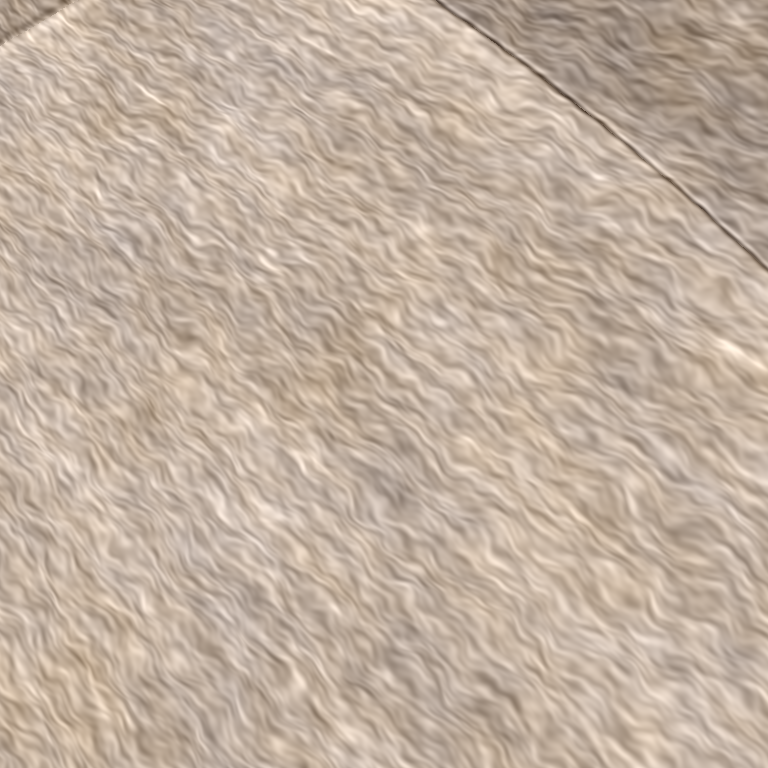
Reproduce this texture procedurally as a Shadertoy shader.

```glsl
// Weathered beige stone paving seen at a slant, with fine streaky relief.
// Grain lives in log-polar space, so streaks fan out from a far point;
// joints, pale scratches and soft mottling are layered on top.

#define STONE_COLOR   vec3(0.762, 0.693, 0.630)
#define WARM_TINT     vec3(0.022, 0.004, -0.030)
#define FAN_POINT     vec2(-1.15, 1.90)
#define FAN_SCALE     2.16
#define GRAIN_FREQ    vec2(25.0, 68.0)
#define HEIGHT_TONE   0.142
#define RELIEF_TONE   0.105
#define RELIEF_STEP   0.005
#define MOTTLE_TONE   0.085
#define SLAB_SHADE    0.105
#define SCRATCH_COUNT 22
#define SCRATCH_TONE  0.13

vec2 hash2(vec2 p) {
    vec3 q = fract(p.xyx * vec3(0.1031, 0.1030, 0.0973));
    q += dot(q, q.yzx + 33.33);
    return fract((q.xx + q.yz) * q.zy);
}

float cornerSlope(vec2 cell, vec2 offset) {
    float angle = 6.28318 * hash2(cell).x;
    return dot(vec2(cos(angle), sin(angle)), offset);
}

float gradientNoise(vec2 p) {
    vec2 i = floor(p), f = p - i;
    vec2 u = f * f * f * (f * (f * 6.0 - 15.0) + 10.0);
    vec2 e = vec2(0.0, 1.0);
    return mix(mix(cornerSlope(i, f), cornerSlope(i + e.yx, f - e.yx), u.x),
               mix(cornerSlope(i + e, f - e), cornerSlope(i + 1.0, f - 1.0), u.x), u.y);
}

// x runs along the grain, y across it
vec2 grainSpace(vec2 p) {
    vec2 d = p - FAN_POINT;
    return FAN_SCALE * vec2(log(length(d)), atan(d.y, d.x));
}

float stoneHeight(vec2 g) {
    float h = gradientNoise(g * GRAIN_FREQ);
    h += 0.60 * gradientNoise(g * GRAIN_FREQ * 2.05 + 17.3);
    h += 0.50 * gradientNoise(g * GRAIN_FREQ * 0.40 + 41.7);
    return h;
}

// Soft tapered stroke along the grain
float streak(vec2 g, vec2 center, float halfLength, float width) {
    vec2 q = g - center;
    float taper = 1.0 - smoothstep(0.2 * halfLength, halfLength, abs(q.x));
    return taper * exp(-q.y * q.y / (width * width));
}

float scratches(vec2 g) {
    float sum = 0.0;
    for (int i = 0; i < SCRATCH_COUNT; i++) {
        vec2 place = hash2(vec2(float(i) * 7.0 + 3.0, 12.0));
        vec2 shape = hash2(vec2(float(i) * 5.0 + 1.0, 57.0));
        vec2 center = mix(vec2(0.85, -2.20), vec2(2.25, -0.90), place);
        float halfLength = mix(0.012, 0.085, shape.x * shape.x);
        float width = mix(0.0045, 0.0025, shape.x);
        sum += (0.5 + 0.6 * shape.y) * streak(g, center, halfLength, width);
    }
    return sum;
}

float band(float d, float halfWidth) {
    return exp(-d * d / (halfWidth * halfWidth));
}

void mainImage(out vec4 fragColor, in vec2 fragCoord) {
    vec2 p = fragCoord / min(iResolution.x, iResolution.y);

    // Signed distances to the long, slightly bowed joint and the corner joint
    vec2 fromJoint = p - vec2(0.566, 1.0);
    float t = dot(fromJoint, vec2(0.776, -0.630)) / 0.559;
    float wobble = 0.004 * gradientNoise(p * 28.0);
    float joint = dot(fromJoint, vec2(0.630, 0.776)) - 0.044 * t * (1.0 - t) + 0.4 * wobble;
    float corner = dot(p - vec2(0.0, 0.93), vec2(-0.504, 0.864)) + wobble;
    float farSlab = smoothstep(-0.002, 0.002, joint);
    float cornerSlab = smoothstep(0.004, 0.014, corner);

    // Grain with a gentle waver; each slab gets its own patch of noise
    vec2 g = grainSpace(p);
    vec2 straight = g;
    g += 3.7 * step(0.0, joint) + 5.3 * step(0.008, corner);
    g.y += 0.016 * gradientNoise(g * vec2(13.0, 16.0));
    g.y += 0.006 * gradientNoise(g * 37.0 + 9.0);

    // Streaky height, lit from the upper side
    float height = stoneHeight(g);
    float relief = height - stoneHeight(g + vec2(0.0, RELIEF_STEP));
    float tone = HEIGHT_TONE * height + RELIEF_TONE * relief;
    tone += MOTTLE_TONE * gradientNoise(g * vec2(3.5, 6.0) + 23.0);
    tone += 0.10 * smoothstep(0.25, 0.55, gradientNoise(g * vec2(17.0, 44.0) + 61.0));

    // Pale scratches, chips and one long vein
    straight.y += 0.007 * gradientNoise(straight * 14.0);
    float vein = streak(straight, vec2(1.85, -1.855), 0.23, 0.0050);
    float veinShade = streak(straight, vec2(1.85, -1.866), 0.23, 0.0060);
    tone += SCRATCH_TONE * (scratches(straight) + 0.8 * vein - 0.35 * veinShade);

    // Neighbouring slabs are darker; the slab edge is paler
    tone -= SLAB_SHADE * max(farSlab, cornerSlab);
    tone += 0.035 * exp(-abs(joint) / 0.07) * (1.0 - farSlab);

    // Joints: dark groove with a lit lip, and a pale worn rim
    tone += 0.17 * band(joint - 0.0055, 0.0030) - 0.30 * band(joint, 0.0032);
    tone += 0.12 * band(corner, 0.0075) - 0.10 * band(corner - 0.016, 0.005);

    float warmth = gradientNoise(p * 5.0 + 4.0) + 0.8 * gradientNoise(g * vec2(14.0, 30.0) + 80.0);
    vec3 color = STONE_COLOR + tone + WARM_TINT * (warmth - 0.3 * farSlab);
    fragColor = vec4(clamp(color, 0.0, 1.0), 1.0);
}
```
